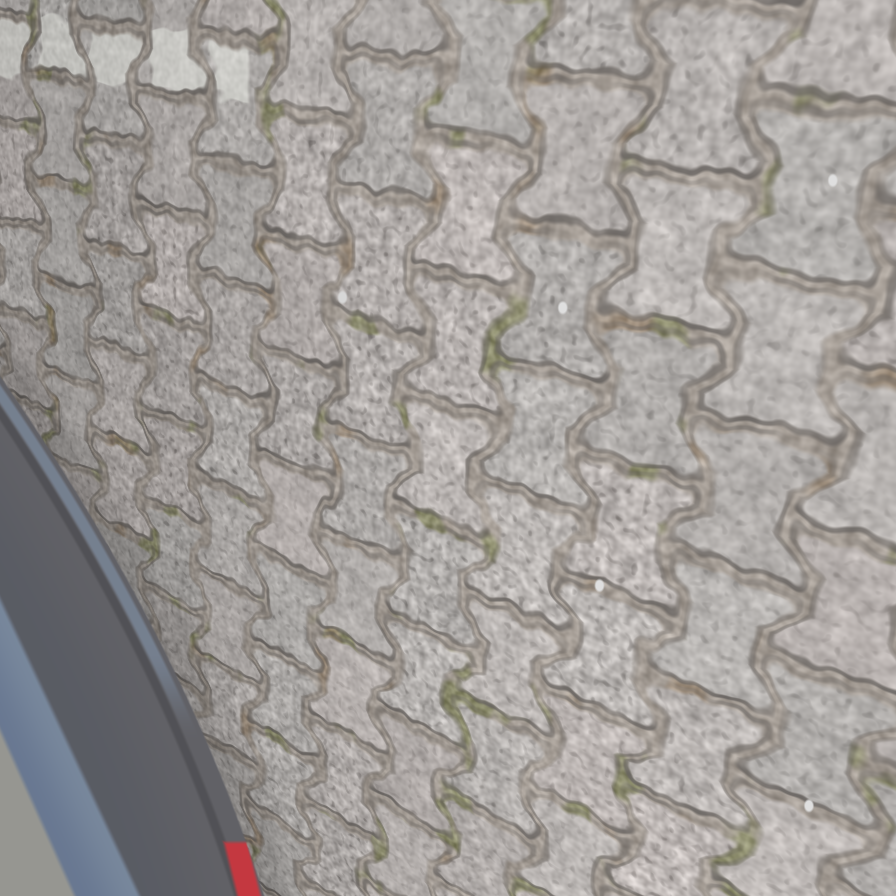
Reproduce this texture procedurally as a Shadertoy shader.

```glsl
// Worn I-shaped concrete pavers in perspective, with the corner of a parked car.
// A projective map gives paver coordinates; each column is shifted by half a paver,
// so heads lock into waists. Gradient noise adds grain, sand, moss and old paint.

float hash(vec2 p) {
    return fract(sin(dot(p, vec2(127.1, 311.7))) * 43758.5);
}

vec2 gradient(vec2 cell) {
    float angle = 6.2832 * hash(cell);
    return vec2(cos(angle), sin(angle));
}

// Gradient noise, roughly -0.7 to 0.7
float noise(vec2 p) {
    vec2 i = floor(p), f = p - i;
    vec2 s = f * f * f * (f * (f * 6.0 - 15.0) + 10.0);
    vec2 x = vec2(1, 0), y = vec2(0, 1);
    return mix(mix(dot(gradient(i), f), dot(gradient(i + x), f - x), s.x),
               mix(dot(gradient(i + y), f - y), dot(gradient(i + 1.0), f - 1.0), s.x), s.y);
}

float smoothMin(float a, float b, float k) {
    float h = max(k - abs(a - b), 0.0) / k;
    return min(a, b) - 0.25 * k * h * h;
}

// Canvas position (y down) to paver columns and rows
vec2 toPaving(vec2 p) {
    float depth = 1.0 + 0.794 * p.x - 0.34 * p.y;
    return vec2(17.66 * p.x - 0.777 * p.y - 1.057,
                -0.865 * p.x + 8.07 * p.y - 0.115) / depth;
}

// Distance inside an I-shape with a narrow waist and wide heads
float paverEdge(vec2 q) {
    float waist = 0.14 * clamp(1.6 * cos(6.2832 * q.y), -1.0, 1.0);
    return smoothMin(0.85 * (0.5 - waist - abs(q.x)), 1.35 * (0.5 - abs(q.y)), 0.09);
}

vec3 paving(vec2 p) {
    vec2 g = toPaving(p);
    vec2 grainPos = g * vec2(1.0, 1.35);
    g += 0.06 * vec2(noise(g * 1.7), noise(g * 1.7 + 31.0));
    g += 0.06 * vec2(noise(g * 5.0 + 7.0), noise(g * 5.0 + 53.0));

    // Find the paver that holds this point
    float edge = -1.0;
    vec2 q = vec2(0), id = vec2(0);
    for (int i = -1; i <= 1; i++) {
        float column = floor(g.x + 0.5) + float(i);
        float y = g.y - 0.5 * mod(column, 2.0);
        float row = floor(y + 0.5);
        vec2 local = vec2(g.x - column, y - row);
        float e = paverEdge(local);
        if (e > edge) { edge = e; q = local; id = vec2(column, row); }
    }
    edge -= 0.02 * hash(id + 9.0);

    // Stone: tone per paver, soft aggregate and faint pits
    float grain = noise(grainPos * 8.0) + 0.8 * noise(grainPos * 15.0 + 5.0);
    float blotch = noise(grainPos * 2.5 + 17.0) + 0.7 * noise(grainPos * 5.0 + 3.0);
    float rough = 0.6 + 0.7 * hash(id + 4.0);
    vec3 stone = mix(vec3(0.69, 0.68, 0.67), vec3(0.72, 0.695, 0.685), hash(id));
    stone *= 0.96 + 0.07 * hash(id + 2.0) + 0.09 * blotch;
    stone += 0.12 * rough * grain;
    stone -= 0.09 * rough * smoothstep(0.15, 0.5, noise(grainPos * 11.0 + 71.0));

    // Flaking white paint along one strip
    float strip = abs(p.y - 0.047 - 0.12 * p.x) + 0.022 * noise(p * 45.0);
    float paint = (1.0 - smoothstep(0.032, 0.037, strip)) * (1.0 - smoothstep(0.275, 0.28, p.x));
    paint *= smoothstep(-0.38, -0.30, q.x + 0.2 * noise(grainPos * 4.0));
    stone = mix(stone, vec3(0.86, 0.86, 0.84) + 0.05 * grain, 0.85 * paint);

    // Sandy joints, with sparse moss and some rusty litter
    vec3 sand = vec3(0.635, 0.605, 0.575) + 0.12 * grain + 0.06 * blotch;
    float mossNoise = noise(g * 1.3 + 40.0) + 0.3 * noise(g * 5.0);
    float moss = smoothstep(0.28, 0.5, mossNoise + 0.12 * p.y);
    sand = mix(sand, vec3(0.51, 0.52, 0.37) + 0.16 * grain, 0.75 * moss);
    float rust = smoothstep(0.28, 0.48, noise(g * 1.6 + 90.0));
    sand = mix(sand, vec3(0.58, 0.50, 0.41) + 0.15 * grain, 0.6 * rust);
    float topBevel = 0.04 * smoothstep(0.25, 0.45, -q.y);
    vec3 color = mix(sand, stone, smoothstep(0.02, 0.085, edge - topBevel));

    // Broken shadow line, strongest under the lower edge
    float low = smoothstep(0.36, 0.46, q.y);
    float crack = 1.0 - smoothstep(0.008, 0.042, abs(edge - 0.04));
    float depth = mix(0.30 + 0.55 * noise(g * 2.3 + 12.0), 0.62 + 0.5 * noise(g * 3.0), low);
    color = mix(color, vec3(0.38, 0.365, 0.355), crack * clamp(depth, 0.0, 0.85));

    // Scattered pale chips
    vec2 cell = floor(p * 7.0);
    vec2 chip = fract(p * 7.0) - 0.25 - 0.5 * vec2(hash(cell + 3.0), hash(cell + 8.0));
    float chipSize = length(chip * vec2(1.0, 0.75));
    color = mix(color, vec3(0.85), step(0.87, hash(cell)) * (1.0 - smoothstep(0.025, 0.045, chipSize)));
    return color * mix(0.87, 1.03, smoothstep(0.0, 0.65, p.x - 0.12 * p.y + 0.1));
}

void mainImage(out vec4 fragColor, in vec2 fragCoord) {
    vec2 p = fragCoord / iResolution.xy;
    p.y = 1.0 - p.y;
    float aa = 1.5 / iResolution.y;
    vec3 color = paving(p);

    // Car: soft shadow, dark trim, rim, blue panel and grey glass
    float t = p.y - 0.42;
    float body = 0.70 * t - 0.33 * t * t - p.x;
    color *= 1.0 - 0.14 * smoothstep(-0.07, 0.0, body);
    vec3 car = mix(vec3(0.38, 0.38, 0.40), vec3(0.35, 0.36, 0.39), smoothstep(0.03, 0.14, body));
    float rim = smoothstep(0.004, 0.009, body) * (1.0 - smoothstep(0.018, 0.024, body));
    car = mix(car, vec3(0.46, 0.50, 0.56), rim * (1.0 - smoothstep(0.72, 0.83, p.y)));
    car *= 1.0 - 0.16 * (1.0 - smoothstep(0.003, 0.008, abs(body - 0.028)));
    float panel = 0.47 * (p.y - 0.664) - p.x;
    vec3 blue = mix(vec3(0.47, 0.53, 0.61), vec3(0.41, 0.47, 0.57), smoothstep(0.0, 0.07, panel));
    car = mix(car, blue, smoothstep(-aa, 0.006, panel));
    float glass = 0.45 * (p.y - 0.81) - p.x;
    car = mix(car, vec3(0.59, 0.59, 0.57), smoothstep(-aa, 0.006, glass));
    float lamp = max(abs(p.x - 0.268 - 0.25 * (p.y - 0.96)) - 0.013, 0.94 - p.y);
    car = mix(car, vec3(0.77, 0.22, 0.25), 1.0 - smoothstep(-0.003, 0.003, lamp));
    color = mix(color, car, smoothstep(-aa, aa, body));

    fragColor = vec4(clamp(color, 0.0, 1.0), 1.0);
}
```
